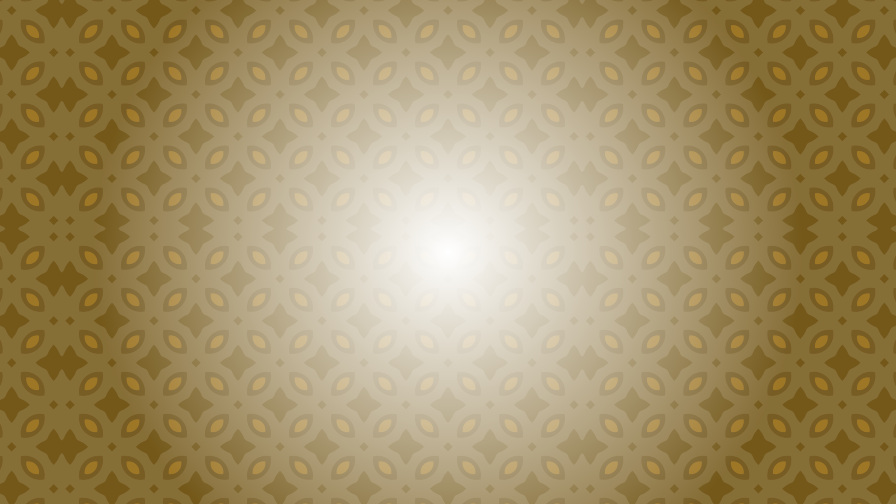
Write a WebGL 1 fragment shader that draws this background.

```glsl
precision highp float;
// Golden damask of four-petal flowers and leaves, washed by a white central glow.

uniform vec2 u_resolution;

const float CELLS_HIGH = 12.0;               // lattice cells per canvas height
const float TILE_WIDTH = 12.389;             // repeat width, in cells
const float TILE_INSET = 0.194;              // lattice margin at each tile seam
const vec2 SEAM = vec2(-9.194, 0.556);       // tile corner relative to centre
const float GLOW_RADIUS = 8.45;

const vec3 GROUND = vec3(0.527, 0.430, 0.215);
const vec3 FLOWER = vec3(0.452, 0.345, 0.100);
const vec3 LEAF = vec3(0.465, 0.362, 0.140);
const vec3 GOLD = vec3(0.620, 0.465, 0.150);

// Pointed lens along y, with the given half length and half width.
float lens(vec2 p, float halfLength, float halfWidth) {
    float radius = (halfLength * halfLength + halfWidth * halfWidth) / (2.0 * halfWidth);
    return length(vec2(abs(p.x) + radius - halfWidth, p.y)) - radius;
}

// Two crossed lenses, with softened inner corners.
float flower(vec2 p) {
    float a = lens(p, 0.43, 0.18);
    float b = lens(p.yx, 0.43, 0.18);
    float blend = max(0.06 - abs(a - b), 0.0);
    return min(a, b) - blend * blend / 0.24;
}

float diamond(vec2 p, float halfDiagonal) {
    return (abs(p.x) + abs(p.y) - halfDiagonal) * 0.7071;
}

float coverage(float d, float pixel) {
    return 1.0 - smoothstep(-0.6 * pixel, 0.6 * pixel, d);
}

// Wraps sideways and mirrors vertically about the horizontal seam.
vec2 foldTile(vec2 p) {
    return vec2(mod(p.x - SEAM.x, TILE_WIDTH), abs(p.y - SEAM.y)) - TILE_INSET;
}

// 0 or 1, alternating like a checkerboard.
float parity(vec2 cell) {
    return mod(cell.x + cell.y, 2.0);
}

vec3 ornament(vec2 p, float pixel) {
    // Flowers and small diamonds alternate on the lattice points.
    vec2 node = floor(p + 0.5);
    vec2 q = p - node;
    float motif = parity(node) > 0.5 ? flower(q) : diamond(q, 0.11);
    vec3 color = mix(GROUND, FLOWER, coverage(motif, pixel));

    // A leaf in every cell points from diamond to diamond.
    vec2 cell = floor(p);
    vec2 r = p - cell - 0.5;
    r.x *= 1.0 - 2.0 * parity(cell);
    r = vec2(r.x - r.y, r.x + r.y) * 0.7071;
    color = mix(color, LEAF, coverage(lens(r, 0.39, 0.21), pixel));
    return mix(color, GOLD, coverage(lens(r, 0.21, 0.11), pixel));
}

void main() {
    float pixel = CELLS_HIGH / u_resolution.y;
    vec2 p = (gl_FragCoord.xy - 0.5 * u_resolution) * pixel;

    vec3 color = ornament(foldTile(p), pixel);
    float glow = clamp(1.0 - length(p) / GLOW_RADIUS, 0.0, 1.0);
    gl_FragColor = vec4(mix(color, vec3(1.0), glow), 1.0);
}
```
